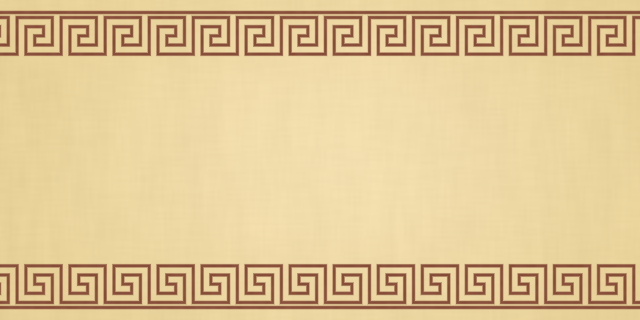
A WebGL 2 fragment shader for this background:

```glsl
#version 300 es
precision highp float;
// Aged parchment with a brown meander border along the top and bottom edges.
// One key is a polyline on a 5 x 5 grid, repeated with mod and mirrored
// vertically; the paper is a soft vignette with layered value noise.
uniform vec2 u_resolution;
out vec4 fragColor;

float hash(vec2 p) {
    return fract(sin(dot(p, vec2(127.1, 311.7))) * 43758.5453);
}

float noise(vec2 p) {
    vec2 i = floor(p), f = fract(p);
    f = f * f * (3.0 - 2.0 * f);
    return mix(mix(hash(i), hash(i + vec2(1, 0)), f.x),
               mix(hash(i + vec2(0, 1)), hash(i + vec2(1, 1)), f.x), f.y);
}

float segment(vec2 p, vec2 a, vec2 b) {
    vec2 d = b - a;
    vec2 q = abs(p - a - d * clamp(dot(p - a, d) / dot(d, d), 0.0, 1.0));
    return max(q.x, q.y); // square ends keep the corners crisp
}

// Distance to the key, in grid steps
float meander(vec2 g) {
    const vec2 path[11] = vec2[11](
        vec2(-1, 0), vec2(0, 0), vec2(0, 4), vec2(4, 4), vec2(4, 1), vec2(2, 1),
        vec2(2, 2), vec2(3, 2), vec2(3, 3), vec2(1, 3), vec2(1, 0));
    g.x = mod(g.x + 0.5, 5.0) - 0.5;
    float d = segment(g, vec2(1, 0), vec2(5, 0));
    for (int i = 0; i < 10; i++) d = min(d, segment(g, path[i], path[i + 1]));
    return d;
}

vec3 parchment(vec2 p, vec2 uv) {
    vec2 c = (uv - vec2(0.54, 0.5)) * vec2(1.9, 1.3);
    vec3 color = mix(vec3(0.947, 0.868, 0.678), vec3(0.910, 0.822, 0.598),
                     smoothstep(0.05, 1.15, length(c)));
    // Broad stains, upright streaks and fine fibres
    float stain = noise(p * vec2(5.0, 3.0)) - 0.5;
    float streak = noise(p * vec2(28.0, 7.0) + 9.0) - 0.5;
    float fibre = noise(p * vec2(120.0, 18.0)) + noise(p * vec2(18.0, 120.0)) - 1.0;
    return color + 0.012 * stain + 0.014 * streak + 0.010 * fibre;
}

void main() {
    vec2 uv = gl_FragCoord.xy / u_resolution;
    vec2 p = gl_FragCoord.xy / u_resolution.y;
    float edge = min(p.y, 1.0 - p.y);
    float soft = 0.7 / u_resolution.y + 0.001;

    // Key pattern and the outer rule share one stroke width
    vec2 cell = vec2(0.02753, 0.02865);
    vec2 grid = vec2(p.x - 0.0534, 0.1693 - edge) / cell;
    float d = min(meander(grid) * cell.y, abs(edge - 0.0391));
    float ink = 1.0 - smoothstep(-soft, soft, d - 0.0050);

    vec3 brown = vec3(0.530, 0.305, 0.225) + 0.03 * (noise(p * 60.0) - 0.5);
    fragColor = vec4(mix(parchment(p, uv), brown, ink), 1.0);
}
```
